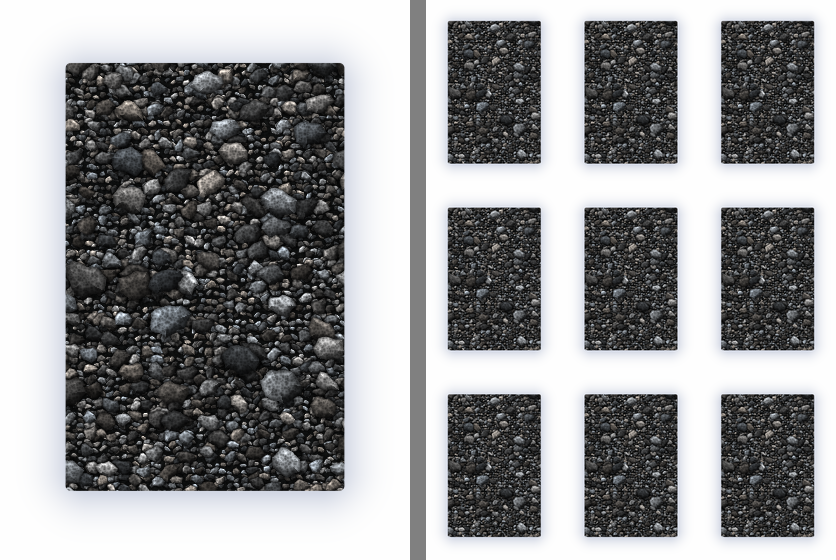
Left: one tile. Right: repeated 3 by 3.
Reproduce this texture procedurally as a WebGL 2 fragment shader.

```glsl
#version 300 es
precision highp float;

#define ASPECT 1.369
#define LAYERS 5
#define FINEST_CELLS 58.0
#define LAYER_SCALE 0.66
#define LAYER_DENSITY 0.62
#define SIDES 7
#define SHADOW_REACH 0.14
#define SHADOW_TINT vec3(0.17, 0.15, 0.10)
#define STONE_DARK 0.19
#define STONE_LIGHT 0.64
#define GROUND vec3(0.055, 0.06, 0.06)
#define LIGHT_DIR vec2(-0.35, 0.94)

const float TAU = 6.2831853;

uniform vec2 u_resolution;
out vec4 fragColor;

vec3 hash3(vec2 cell, float seed) {
    vec3 p = fract(vec3(cell.xyx + seed * 17.3) * vec3(0.1031, 0.1030, 0.0973));
    p += dot(p, p.yxz + 33.33);
    return fract((p.xxy + p.yxx) * p.zyx);
}

// Whole cell counts keep every grid periodic over the canvas.
vec2 gridSize(float columns) {
    return vec2(columns, floor(columns * ASPECT + 0.5));
}

// Distance to the nearest scattered point.
float cellular(vec2 uv, float columns, float seed) {
    vec2 grid = gridSize(columns), p = uv * grid, base = floor(p);
    float nearest = 2.0;
    for (int y = -1; y <= 1; y++)
    for (int x = -1; x <= 1; x++) {
        vec2 cell = base + vec2(x, y);
        nearest = min(nearest, length(cell + hash3(mod(cell, grid), seed).xy - p));
    }
    return nearest;
}

float roundedBox(vec2 p, vec2 halfSize, float radius) {
    vec2 q = abs(p) - halfSize + radius;
    return length(max(q, 0.0)) + min(max(q.x, q.y), 0.0) - radius;
}

// Irregular polygon: x is 0 at the centre and 1 on the rim, y is facet light.
vec2 chippedStone(vec2 d, vec2 cell, float seed) {
    float rim = -1.0, facing = 0.0;
    for (int i = 0; i < SIDES; i++) {
        vec3 rnd = hash3(cell, seed + 3.0 + float(i));
        float angle = (float(i) + 0.5 * rnd.x) / float(SIDES) * TAU;
        vec2 normal = vec2(cos(angle), sin(angle));
        float side = dot(d, normal) / mix(0.72, 1.0, rnd.y);
        if (side > rim) {
            rim = side;
            facing = dot(normal, LIGHT_DIR) + 0.5 * (rnd.z - 0.5);
        }
    }
    return vec2(rim, facing * smoothstep(0.25, 0.75, rim));
}

// Paints one scattered layer, upper stones first.
vec3 paintStones(vec3 color, vec2 uv, float columns, float density, float grain, float seed) {
    vec2 grid = gridSize(columns), p = uv * grid, base = floor(p);
    float pixel = columns / u_resolution.x;
    for (int y = 1; y >= -1; y--)
    for (int x = -1; x <= 1; x++) {
        vec2 cell = base + vec2(x, y), id = mod(cell, grid);
        vec3 place = hash3(id, seed), look = hash3(id, seed + 1.0);
        if (place.z > density) continue;

        float radius = mix(0.38, 0.62, look.x);
        float turn = 1.3 * (look.y - 0.5), c = cos(turn), s = sin(turn);
        vec2 d = p - cell - 0.5 - 0.5 * (place.xy - 0.5);
        d = mat2(c, -s, s, c) * d / (radius * vec2(1.15, 0.84));
        if (dot(d, d) > 4.0) continue;

        vec2 stone = chippedStone(d, id, seed);
        float rim = stone.x + 0.12 * (grain - 0.9);
        float soft = 0.7 * pixel / radius;

        float shade = 1.0 - smoothstep(0.85, 1.4, rim);
        color *= 1.0 - 0.75 * shade;

        float tone = mix(STONE_DARK, STONE_LIGHT, pow(look.z, 1.4));
        float light = 0.9 + 0.48 * stone.y + 0.12 * dot(d, LIGHT_DIR);
        light *= 1.0 - 0.35 * smoothstep(0.75, 1.0, rim);
        vec3 tint = 1.0 + vec3(0.06, 0.0, -0.06) * (2.0 * fract(look.x * 7.0) - 1.0);
        vec3 surface = tint * tone * max(light, 0.12) * grain;
        color = mix(color, surface, 1.0 - smoothstep(1.0 - soft, 1.0 + soft, rim));
    }
    return color;
}

vec3 gravel(vec2 uv) {
    // Periodic warp bends the stone outlines.
    vec2 warped = uv + 0.0015 * sin(TAU * (uv.yx * vec2(31.0, 23.0) + uv * vec2(9.0, 14.0)));
    float grain = 0.42 + 0.65 * cellular(uv, 150.0, 40.0) + 0.55 * cellular(uv, 70.0, 41.0);
    vec3 color = GROUND * grain;
    float columns = FINEST_CELLS, density = 1.0;
    for (int i = 0; i < LAYERS; i++) {
        color = paintStones(color, warped, floor(columns + 0.5), density, grain, 11.0 * float(i));
        columns *= LAYER_SCALE;
        density *= LAYER_DENSITY;
    }
    return color;
}

void main() {
    vec2 uv = gl_FragCoord.xy / u_resolution;
    vec2 p = uv * vec2(1.0, ASPECT) - vec2(0.5, 0.692);
    vec2 panel = vec2(0.34, 0.523);

    // Soft shadow on white, gone before the canvas edges.
    float away = max(roundedBox(p + vec2(0.0, 0.006), panel, 0.06), 0.0);
    float glow = pow(max(1.0 - away / SHADOW_REACH, 0.0), 2.5);
    vec3 color = vec3(0.995) - SHADOW_TINT * glow;

    // Gravel panel with rounded corners.
    float edge = roundedBox(p, panel, 0.0125), soft = 0.7 / u_resolution.x;
    if (edge < soft) color = mix(gravel(uv), color, smoothstep(-soft, soft, edge));
    fragColor = vec4(color, 1.0);
}
```
